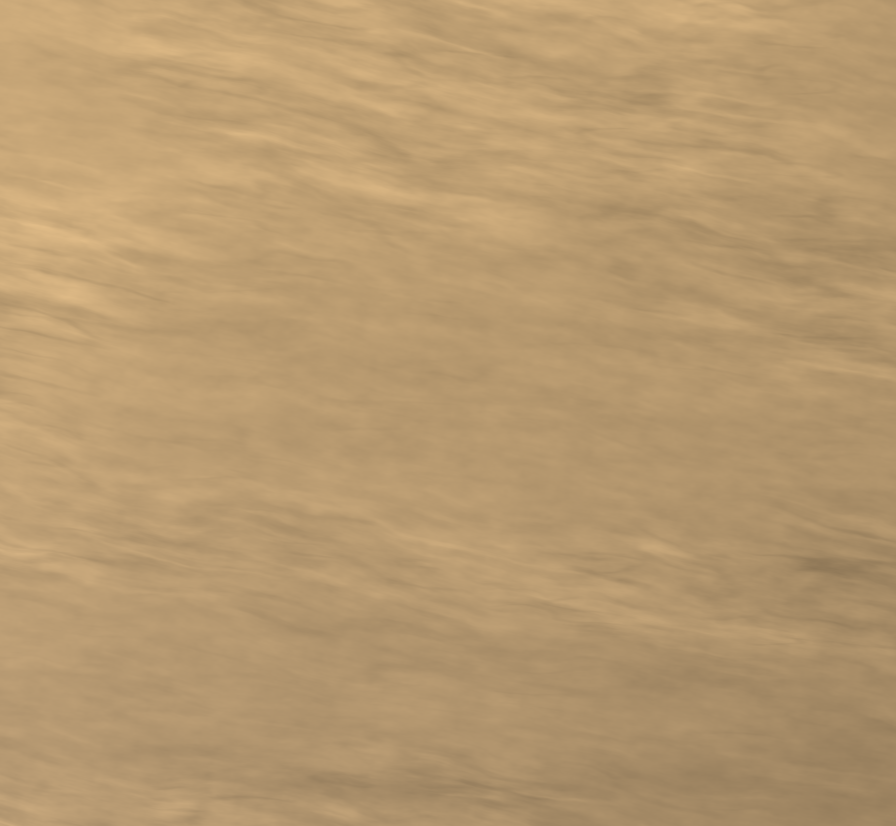
This texture is drawn by a WebGL 2 fragment shader. Its source:

```glsl
#version 300 es
precision highp float;
// Pale oak board: soft, slightly tilted grain under light falling from the upper left.

#define TILT 0.075
#define WARP 0.060
#define BAND_DEPTH 0.100
#define FIBRE_DEPTH 0.080
#define HAIR_DEPTH 0.075
#define FIGURE_DEPTH 0.150
#define VEIN_DEPTH 0.042
#define GLINT_DEPTH 0.038
#define MOTTLE_DEPTH 0.040
#define LIGHT_SLOPE vec2(-0.066, 0.080)
#define OAK vec3(0.727, 0.607, 0.437)
#define GREY_CAST vec3(-0.004, 0.000, 0.014)

uniform vec2 u_resolution;
out vec4 fragColor;

float hash(vec2 p) {
    return fract(sin(dot(p, vec2(127.1, 311.7))) * 43758.5453);
}

float noise(vec2 p) {
    vec2 cell = floor(p);
    vec2 f = fract(p);
    f = f * f * (3.0 - 2.0 * f);
    float low = mix(hash(cell), hash(cell + vec2(1.0, 0.0)), f.x);
    float high = mix(hash(cell + vec2(0.0, 1.0)), hash(cell + vec2(1.0, 1.0)), f.x);
    return mix(low, high, f.y);
}

// Layered noise centred on zero, turned a little per octave to hide the lattice.
float fbm(vec2 p) {
    float sum = 0.0;
    float weight = 0.5;
    for (int i = 0; i < 4; i++) {
        sum += weight * (noise(p) - 0.5);
        p = mat2(1.0, 0.04, -0.04, 1.0) * p * 2.03 + vec2(17.3, 9.1);
        weight *= 0.5;
    }
    return sum;
}

// Short thin strokes: zero crossings of stretched noise, kept only in scattered places.
float strokes(vec2 p, float width) {
    float line = 1.0 - smoothstep(0.0, width, abs(noise(p) - 0.5 + 0.35 * fbm(p * 2.0)));
    float kept = smoothstep(0.46, 0.72, noise(p * vec2(1.6, 1.0) + 61.0));
    return line * kept;
}

// Bends the board so that the fibres run downhill to the right and waver.
vec2 grainSpace(vec2 p) {
    vec2 g = vec2(p.x - TILT * p.y, p.y + TILT * p.x);
    g.y += WARP * fbm(g * vec2(2.2, 3.5) + 4.7);
    g.y += 0.013 * fbm(g * vec2(11.0, 18.0) + 31.0);
    return g;
}

void main() {
    vec2 uv = gl_FragCoord.xy / u_resolution;
    vec2 p = gl_FragCoord.xy / u_resolution.y;
    vec2 g = grainSpace(p);

    // Steeper coordinates for the figured streaks.
    vec2 s = vec2(g.x, g.y + 0.13 * g.x);

    // Long belts in which the figure is strong.
    float belt = smoothstep(0.42, 0.75, noise(g * vec2(1.3, 6.0) + vec2(2.4, 7.8)));
    float patchy = smoothstep(0.30, 0.70, noise(s * vec2(4.5, 15.0) + 12.0));
    float figured = belt * (0.35 + 0.65 * patchy);

    // Broad bands, fibres, hair-fine fibres and bright or dark streaks.
    float grain = BAND_DEPTH * fbm(g * vec2(1.8, 11.0) + 21.0);
    grain += FIBRE_DEPTH * (0.6 + 0.5 * belt) * fbm(g * vec2(8.0, 42.0) + 53.0);
    grain += HAIR_DEPTH * (0.65 + 0.6 * belt) * fbm(s * vec2(22.0, 95.0) + 67.0);
    grain += FIGURE_DEPTH * figured * fbm(s * vec2(7.0, 52.0) + 71.0);
    grain += 0.016 * (figured - 0.25);

    // Dark veins and pale glints, strongest in the belts.
    float accent = 0.40 + 0.60 * belt;
    grain -= VEIN_DEPTH * accent * strokes(s * vec2(6.0, 36.0) + 95.0, 0.15);
    grain -= 0.7 * VEIN_DEPTH * accent * strokes(g * vec2(10.0, 60.0) + 19.0, 0.18);
    grain += GLINT_DEPTH * accent * strokes(s * vec2(6.0, 40.0) + 37.0, 0.17);

    // Faint, nearly round mottling, both fine and cloudy.
    grain += MOTTLE_DEPTH * fbm(p * vec2(55.0, 80.0) + 3.0);
    grain += MOTTLE_DEPTH * fbm(p * vec2(3.0, 4.5) + 44.0);

    // Light falloff, deepest in the lower right corner.
    float light = dot(uv - 0.5, LIGHT_SLOPE) + 0.006;
    light -= 0.036 * smoothstep(0.65, 1.25, length(vec2(uv.x, 1.0 - uv.y) * vec2(1.0, 0.75)));

    vec3 colour = OAK * (1.0 + 1.35 * (light + grain));
    colour += GREY_CAST * (1.0 - smoothstep(0.0, 0.8, uv.y)) * (1.0 - 0.5 * uv.x);
    fragColor = vec4(clamp(colour, 0.0, 1.0), 1.0);
}
```
